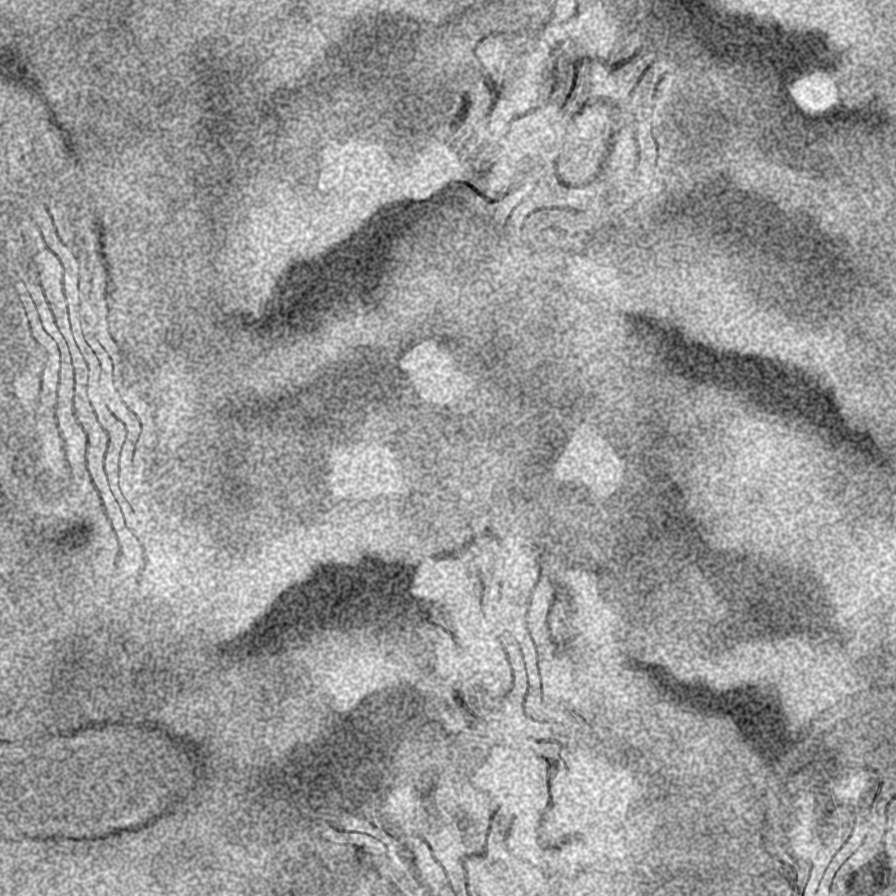
Write a Shadertoy shader that draws this texture.

```glsl
// Grey tissue as seen in an electron microscope: slanted dark smears with pale
// upper rims, outlined cells, wrinkled pale folds and small light bodies.
// Shapes are noise-warped distance functions; fine gradient noise is the grain.

float hash(vec2 p) {
    vec3 q = fract(p.xyx * 0.1031);
    q += dot(q, q.yzx + 33.33);
    return fract((q.x + q.y) * q.z);
}

float cornerSlope(vec2 cell, vec2 offset) {
    float angle = 6.2832 * hash(cell);
    return dot(vec2(cos(angle), sin(angle)), offset);
}

float gradientNoise(vec2 p) {
    vec2 i = floor(p), f = fract(p);
    vec2 u = f * f * f * (f * (f * 6.0 - 15.0) + 10.0);
    vec2 e = vec2(1.0, 0.0);
    float low = mix(cornerSlope(i, f), cornerSlope(i + e, f - e), u.x);
    float high = mix(cornerSlope(i + e.yx, f - e.yx), cornerSlope(i + 1.0, f - 1.0), u.x);
    return mix(low, high, u.y);
}

// Coordinates of v in a frame turned counterclockwise by the angle
vec2 turn(vec2 v, float angle) {
    float c = cos(angle), s = sin(angle);
    return vec2(c * v.x + s * v.y, c * v.y - s * v.x);
}

float inside(float d, float softness) {
    return 1.0 - smoothstep(-softness, softness, d);
}

float ellipse(vec2 p, vec2 radii) {
    return (length(p / radii) - 1.0) * min(radii.x, radii.y);
}

// Cell bodies with a dark uneven membrane and a pale inner line
float drawCells(float tone, vec2 p) {
    vec4 cells[4] = vec4[4](vec4(0.03, 0.66, 0.10, 0.27), vec4(0.05, 0.12, 0.17, 0.065),
                            vec4(1.00, 0.10, 0.15, 0.13), vec4(0.92, 0.90, 0.036, 0.026));
    for (int i = 0; i < 4; i++) {
        vec4 cell = cells[i];
        bool vesicle = cell.z < 0.05;
        float d = ellipse(turn(p - cell.xy, vesicle ? -0.35 : 0.12), cell.zw);
        float strength = smoothstep(-0.5, 0.15, gradientNoise(p * 11.0 + float(i) * 7.0));
        tone = mix(tone, vesicle ? 0.80 : 0.53, inside(d, 0.006) * (vesicle ? 1.0 : 0.55));
        tone += 0.14 * inside(abs(d + 0.013) - 0.003, 0.004) * strength;
        tone = mix(tone, 0.30, 0.85 * inside(abs(d) - 0.001 - 0.004 * strength, 0.004) * strength);
    }
    return tone;
}

// Pale patches with light fibres, crossed by thin wavy creases
float drawFolds(float tone, vec2 p) {
    vec4 folds[5] = vec4[5](vec4(0.085, 0.58, 0.058, 0.20), vec4(0.58, 0.27, 0.10, 0.13),
                            vec4(0.62, 0.87, 0.11, 0.13), vec4(0.52, 0.05, 0.16, 0.08),
                            vec4(0.95, 0.06, 0.09, 0.08));
    for (int i = 0; i < 5; i++) {
        vec4 fold = folds[i];
        float lane = float(i);
        vec2 q = turn(p - fold.xy, i == 0 ? 0.24 : 0.6 * sin(lane * 2.3));
        float mask = inside(ellipse(q, fold.zw) + 0.06 * gradientNoise(p * 17.0 + lane), 0.02);
        float patchy = smoothstep(-0.2, 0.25, gradientNoise(q * vec2(36.0, 15.0) + lane * 5.0));
        float wander = (i == 0 ? 9.0 : 17.0) * gradientNoise(p * 12.0 + lane * 3.0);
        float crease = smoothstep(0.3, 1.0, sin(q.x * (i == 0 ? 300.0 : 150.0) + wander));
        crease *= smoothstep(-0.3, 0.2, gradientNoise(p * 14.0 + 40.0) + (i == 0 ? 0.25 : 0.0));
        float fibre = inside(abs(gradientNoise(q * vec2(42.0, 13.0) + 70.0)) - 0.05, 0.05);
        tone = mix(tone, 0.79, mask * (i == 0 ? mix(0.6, 1.0, patchy) : mix(0.1, 0.95, patchy)));
        tone = mix(tone, 0.81, 0.6 * mask * fibre);
        tone -= mask * crease * 0.30;
    }
    return tone;
}

// Two columns of spindle smears: rising on the left, falling on the right
float drawSmears(float tone, vec2 p) {
    for (int i = 0; i < 10; i++) {
        float side = float(i % 2), row = float(i / 2);
        vec2 jitter = vec2(hash(vec2(row, side + 3.0)), hash(vec2(side + 9.0, row))) - 0.5;
        vec2 centre = vec2(0.40 + 0.45 * side, 0.17 + 0.19 * row) + 0.05 * jitter;
        float strength = mix(0.5, 1.0, mod(row + side, 2.0));
        vec2 q = turn(p - centre, mix(0.42, -0.55, side) + 0.3 * jitter.x);
        q.y += 0.045 * gradientNoise(p * 9.0 + row) + 0.014 * gradientNoise(p * 38.0);
        float along = q.x / (0.13 + 0.06 * strength);
        float taper = max(0.0, 1.0 - along * along);
        float height = 0.041 * taper;
        float rim = q.y - 0.7 * height;
        float pale = inside(abs(rim - 0.03) - 0.022, 0.014) * inside(abs(along + 0.1) - 0.55, 0.25);
        tone = mix(tone, 0.79, 0.8 * pale * strength);
        float dark = inside(rim, 0.009) * inside(-q.y - height, 0.024) * smoothstep(0.0, 0.35, taper);
        float striation = 0.14 * gradientNoise(q * vec2(14.0, 60.0) + row);
        tone = mix(tone, 0.32 + striation, 0.95 * dark * strength);
    }
    return tone;
}

// Small light rounded bodies scattered through the middle
float drawBodies(float tone, vec2 p) {
    for (int i = 0; i < 11; i++) {
        float n = float(i);
        vec2 centre = vec2(0.38, 0.12) + vec2(0.34, 0.80) * fract(n * vec2(0.755, 0.57) + 0.3);
        vec2 q = turn(p - centre, mix(-0.9, 0.9, hash(vec2(n, 5.0))));
        q += 0.009 * gradientNoise(p * 30.0 + n);
        vec2 halfSize = vec2(mix(0.028, 0.050, hash(vec2(n, 8.0))), mix(0.012, 0.026, hash(vec2(n, 2.0))));
        float d = length(max(abs(q) - halfSize * 0.6, 0.0)) - halfSize.y * 0.4;
        tone = mix(tone, 0.79, 0.95 * inside(d, 0.004));
    }
    return tone;
}

void mainImage(out vec4 fragColor, in vec2 fragCoord) {
    vec2 uv = fragCoord / iResolution.y;
    vec2 warp = vec2(gradientNoise(uv * 7.0), gradientNoise(uv * 7.0 + 31.0));
    vec2 p = uv + 0.03 * warp + 0.008 * gradientNoise(uv * 28.0);

    // Cloudy ground, then the structures from back to front
    float tone = 0.615 + 0.20 * gradientNoise(uv * 4.0 + 12.0) + 0.19 * gradientNoise(p * 10.0)
               + 0.13 * gradientNoise(p * 32.0);
    tone = drawSmears(tone, p);
    tone = drawCells(tone, p);
    tone = drawFolds(tone, p);
    tone = drawBodies(tone, p);

    // Film grain in two sizes, turned off the canvas axes
    vec2 film = turn(uv, 0.6) + 2.0;
    tone += 0.28 * gradientNoise(film * 205.0) + 0.18 * gradientNoise(film.yx * 112.0);
    fragColor = vec4(vec3(clamp(tone, 0.0, 1.0)), 1.0);
}
```
